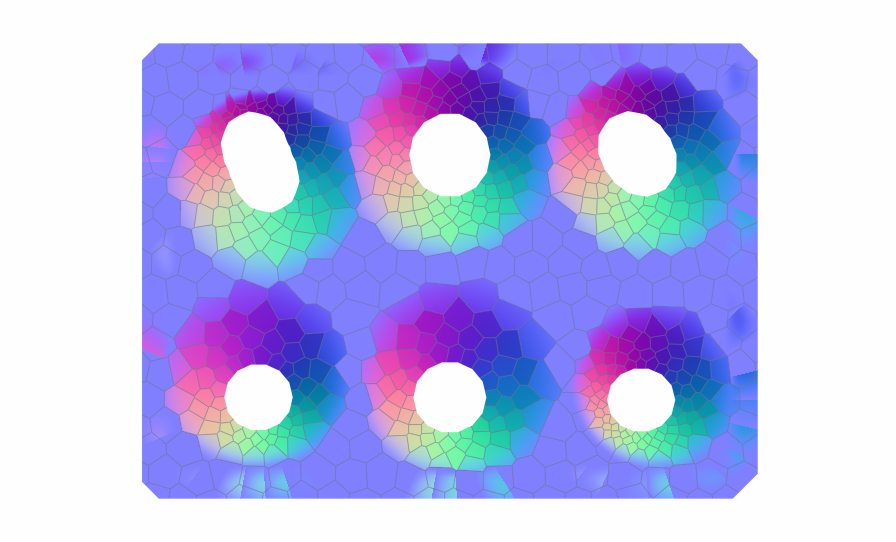
Reproduce this texture map procedurally as a Shadertoy shader.

```glsl
// Normal map of a chamfered sheet with six pierced domes, tiled by organic cells.

const int DOMES = 6;
const float TAU = 6.28318;
const vec3 PAPER = vec3(0.996);
const vec3 SEAM = vec3(0.43, 0.45, 0.56);
const vec2 SHEET_CENTER = vec2(0.830, 0.500);
const vec2 SHEET_HALF = vec2(0.568, 0.420);
const float FIELD_CELL = 0.056;    // cell spacing on the flat sheet
const float SEAM_HALF = 0.0008;
const float STEEPNESS = 0.161;     // rim-to-foot gap that gives unit slope
const float FACETS = 14.0;         // sides of each hole

// Hole: center, mean radius, elongation
const vec4 HOLE[DOMES] = vec4[DOMES](
    vec4(0.480, 0.701, 0.079, 0.22), vec4(0.830, 0.714, 0.0765, 0.02),
    vec4(1.176, 0.716, 0.075, 0.11), vec4(0.477, 0.267, 0.0625, 0.01),
    vec4(0.830, 0.267, 0.0667, 0.01), vec4(1.183, 0.262, 0.061, 0.03));
// Foot of the dome: offset from the hole, radius; then the hole's long axis
const vec4 FOOT[DOMES] = vec4[DOMES](
    vec4(0.011, -0.039, 0.161, -1.19), vec4(0.0, 0.0, 0.172, 1.57),
    vec4(0.013, -0.015, 0.163, -0.96), vec4(-0.006, 0.047, 0.157, 0.0),
    vec4(0.017, 0.037, 0.168, 0.0), vec4(0.024, 0.026, 0.135, 0.0));
// Cell layout on each dome: rings, spokes
const vec2 LAYOUT[DOMES] = vec2[DOMES](
    vec2(5, 20), vec2(5, 22), vec2(5, 20), vec2(4, 17), vec2(4, 17), vec2(5, 20));

struct Cell { vec2 seed, rival; float d1, d2; };

vec2 hash2(vec2 p) {
    return fract(sin(vec2(dot(p, vec2(127.1, 311.7)), dot(p, vec2(269.5, 183.3)))) * 4375.85);
}

// Distances from the hole center to the rim and the foot along u
vec2 span(int i, vec2 u) {
    vec4 h = HOLE[i], f = FOOT[i];
    float rim = h.z * (1.0 + h.w * cos(2.0 * (atan(u.y, u.x) - f.w)));
    float along = dot(u, f.xy);
    return vec2(rim, along + sqrt(f.z * f.z - dot(f.xy, f.xy) + along * along));
}

float sheetDistance(vec2 p) {
    vec2 q = p - SHEET_CENTER, a = abs(q) - SHEET_HALF;
    float cut = q.x > 0.0 && q.y < 0.0 ? 0.046 : 0.031;
    return max(max(a.x, a.y), (a.x + a.y + cut) * 0.7071);
}

float footDistance(vec2 p) {
    float d = 1e3;
    for (int i = 0; i < DOMES; i++) {
        vec2 q = p - HOLE[i].xy;
        d = min(d, length(q) - span(i, normalize(q)).y);
    }
    return d;
}

void consider(vec2 seed, vec2 p, inout Cell c) {
    float d = dot(seed - p, seed - p);
    if (d < c.d1) c = Cell(seed, c.seed, d, c.d1);
    else if (d < c.d2) { c.rival = seed; c.d2 = d; }
}

// Cellular pattern: jittered hexagons on the sheet, staggered rings on domes
Cell findCell(vec2 p) {
    Cell c = Cell(vec2(9.0), vec2(-9.0), 1e3, 1e3);
    vec2 pitch = FIELD_CELL * vec2(1.0, 0.87);
    for (int y = -1; y <= 1; y++)
    for (int x = -1; x <= 1; x++) {
        float row = floor(p.y / pitch.y) + float(y);
        float shift = 0.5 * mod(row, 2.0);
        vec2 id = vec2(floor(p.x / pitch.x - shift) + float(x), row);
        vec2 seed = (id + vec2(shift, 0.0) + 0.5 + 0.38 * (hash2(id) - 0.5)) * pitch;
        if (footDistance(seed) > 0.012) consider(seed, p, c);
    }
    for (int i = 0; i < DOMES; i++) {
        vec2 q = p - HOLE[i].xy;
        if (length(q) > 0.28) continue;
        float wedge = TAU / LAYOUT[i].y;
        for (float ring = 0.0; ring < LAYOUT[i].x; ring++)
        for (float k = -1.0; k <= 1.0; k++) {
            float stagger = 0.5 * mod(ring, 2.0);
            float spoke = floor(atan(q.y, q.x) / wedge - stagger + 0.5) + k;
            vec2 id = vec2(mod(spoke, LAYOUT[i].y) + 31.0 * float(i), ring);
            vec2 jitter = 0.36 * (hash2(id) - 0.5);
            float angle = (spoke + stagger + jitter.x) * wedge;
            vec2 u = vec2(cos(angle), sin(angle)), s = span(i, u);
            float t = pow((ring + 0.5 + jitter.y) / LAYOUT[i].x, 1.15);
            consider(HOLE[i].xy + u * mix(s.x, s.y, t), p, c);
        }
    }
    return c;
}

// Surface slope of the domes at p
vec2 domeSlope(vec2 p) {
    vec2 slope = vec2(0.0);
    for (int i = 0; i < DOMES; i++) {
        vec2 q = p - HOLE[i].xy, u = normalize(q), s = span(i, u);
        float gap = s.y - s.x, t = (length(q) - s.x) / gap;
        float steep = min(pow(STEEPNESS / gap, 2.0), 3.5);
        slope += u * steep * (1.0 - smoothstep(0.5, 1.12, t));
    }
    return slope;
}

// Fans of stray slope where a dome comes close to the sheet border
vec2 borderSlope(vec2 p) {
    vec2 slope = vec2(0.0);
    float border = smoothstep(-0.065, -0.025, sheetDistance(p));
    for (int i = 0; i < DOMES; i++) {
        vec2 q = p - HOLE[i].xy, u = normalize(q);
        float past = length(q) - span(i, u).y;
        float a = atan(q.y, q.x) * 4.0, fan = hash2(vec2(floor(a), float(i))).x;
        float near = smoothstep(0.0, 0.02, past) * (1.0 - smoothstep(0.05, 0.10, past));
        slope += u * border * near * smoothstep(0.35, 0.8, fan) * fract(a) * 0.9;
    }
    return slope;
}

void mainImage(out vec4 fragColor, in vec2 fragCoord) {
    vec2 p = fragCoord / iResolution.y;
    float aa = 1.0 / iResolution.y;

    // Nearly flat normal per cell, encoded as colour
    Cell c = findCell(p);
    vec2 slope = domeSlope(mix(c.seed, p, 0.35));
    slope *= 0.88 + 0.24 * hash2(floor(c.seed * 900.0)).x;
    slope += borderSlope(p);
    vec3 color = 0.5 + 0.5 * normalize(vec3(-slope, 1.0));

    // Thin seams between cells
    float edge = (c.d2 - c.d1) / (2.0 * max(length(c.seed - c.rival), 1e-4));
    float seam = 1.0 - smoothstep(SEAM_HALF - 0.5 * aa, SEAM_HALF + 0.7 * aa, edge);
    color = mix(color, SEAM, 0.55 * seam);

    // Cut the faceted holes and the sheet outline
    float outside = sheetDistance(p);
    for (int i = 0; i < DOMES; i++) {
        vec2 q = p - HOLE[i].xy;
        float wedge = TAU / FACETS, a = mod(atan(q.y, q.x), wedge) - 0.5 * wedge;
        float rim = span(i, normalize(q)).x * cos(0.5 * wedge);
        outside = max(outside, rim - length(q) * cos(a));
    }
    color = mix(color, PAPER, smoothstep(-0.7 * aa, 0.7 * aa, outside));
    fragColor = vec4(color, 1.0);
}
```
